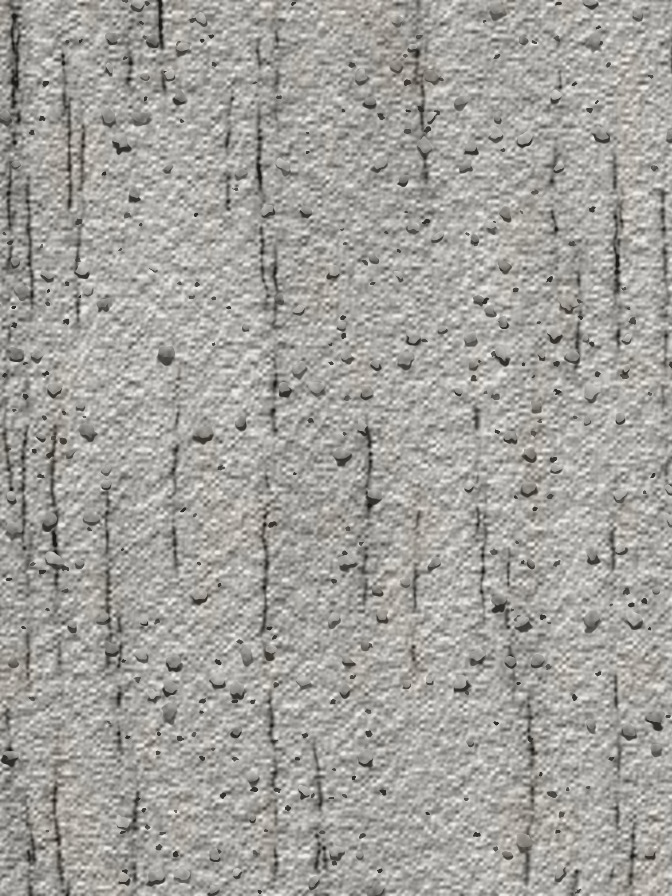
Reproduce this texture procedurally as a WebGL 2 fragment shader.

```glsl
#version 300 es
precision highp float;

#define GRAIN_SIZE 0.0044
#define GRAIN_RELIEF 0.33
#define LUMP_RELIEF 0.20
#define BASE_TONE 0.665
#define GROOVE_DEPTH 0.30
#define GROOVE_WIDTH 0.0026
#define PEBBLE_CELL 0.036
#define PEBBLE_RADIUS 0.0078
#define PEBBLE_CHANCE 0.42
#define PIT_CELL 0.021
#define PIT_RADIUS 0.0034
#define SHADOW_TONE 0.17

uniform vec2 u_resolution;
out vec4 fragColor;

float hash(vec2 p) {
    return fract(sin(dot(p, vec2(127.1, 311.7))) * 43758.5453);
}

vec2 hash2(vec2 p) {
    return vec2(hash(p), hash(p + 57.3));
}

float noise(vec2 p) {
    vec2 i = floor(p), f = fract(p);
    f = f * f * (3.0 - 2.0 * f);
    return mix(mix(hash(i), hash(i + vec2(1, 0)), f.x),
               mix(hash(i + vec2(0, 1)), hash(i + vec2(1, 1)), f.x), f.y);
}

// Noise relief lit from above: slopes facing up are bright
float relief(vec2 p) {
    return noise(p) - noise(p + vec2(-0.15, 0.65));
}

// Broken vertical scratches: dark line with a pale lip on its right
float grooves(vec2 p) {
    float sum = 0.0;
    for (int layer = 0; layer < 3; layer++) {
        float seed = float(layer) * 19.0 + 3.0;
        vec2 q = p;
        q.x += 0.012 * (noise(p * vec2(5.0, 9.0) + seed) - 0.5)
             + 0.005 * (noise(p * vec2(20.0, 55.0) + seed) - 0.5);
        vec2 cell = vec2(0.056, 0.20 + 0.05 * float(layer));
        vec2 g = q / cell + seed * 0.37;
        g.y += hash(vec2(floor(g.x), seed));
        vec2 id = floor(g), f = fract(g);
        float chance = 0.25 + 0.4 * smoothstep(0.12, 0.02, p.x);
        float present = step(hash(id + seed), chance);
        float d = (f.x - mix(0.25, 0.75, hash(id + seed + 7.0))) * cell.x;
        float ends = smoothstep(0.0, 0.15, f.y) * smoothstep(1.0, 0.8, f.y);
        float broken = smoothstep(0.25, 0.65, noise(p * vec2(60.0, 45.0) + seed));
        float w = GROOVE_WIDTH * mix(0.6, 1.3, noise(p * 60.0 + seed));
        float line = exp(-d * d / (w * w));
        float trough = exp(-d * d / (w * w * 16.0));
        float lip = exp(-pow((d - 2.3 * w) / (1.3 * w), 2.0));
        sum += present * ends * (broken * (line - 0.25 * lip) + 0.22 * trough);
    }
    return sum;
}

// Scattered stones with a shadow below; solid = 0 leaves only dark pits
float scatter(float tone, vec2 p, float cell, float radius, float chance, float solid) {
    vec2 home = floor(p / cell);
    vec2 rough = vec2(noise(p / radius * 1.3), noise(p / radius * 1.3 + 31.0)) - 0.5;
    for (int y = -1; y <= 1; y++)
    for (int x = -1; x <= 1; x++) {
        vec2 id = home + vec2(x, y);
        vec2 centre = (id + 0.15 + 0.7 * hash2(id + 5.0)) * cell;
        float cluster = smoothstep(0.25, 0.75, noise(centre * vec2(13.0, 5.0) + 8.0));
        if (hash(id + cell * 900.0) > chance * (0.2 + cluster)) continue;

        float r = radius * mix(0.55, 1.2, hash(id + 11.0));
        float turn = (hash(id + 17.0) - 0.5) * 1.6;
        mat2 spin = mat2(cos(turn), sin(turn), -sin(turn), cos(turn));
        vec2 squash = vec2(mix(0.9, 1.3, hash(id + 23.0)), mix(0.65, 0.95, hash(id + 29.0)));
        vec2 local = (p - centre) / r + rough * 0.75;
        vec2 drop = vec2(0.35 * (hash(id + 37.0) - 0.4), -0.6) * solid;

        float shade = length(spin * (local - drop) / squash);
        float depth = mix(0.6, 1.0, hash(id + 41.0));
        tone = mix(tone, SHADOW_TONE, depth * smoothstep(1.15, 0.75, shade));

        float body = length(spin * local / squash);
        float stone = mix(0.50, 0.70, hash(id + 43.0)) + 0.13 * local.y
                    + 0.16 * (noise(p / GRAIN_SIZE) - 0.5);
        tone = mix(tone, stone, solid * smoothstep(1.05, 0.82, body));
    }
    return tone;
}

void main() {
    vec2 p = gl_FragCoord.xy / u_resolution.y;

    // Sandy plaster
    float tone = BASE_TONE;
    tone += GRAIN_RELIEF * relief(p / GRAIN_SIZE);
    tone += LUMP_RELIEF * relief(p / (GRAIN_SIZE * 2.4) + 40.0);
    tone += 0.16 * (noise(p / (GRAIN_SIZE * 0.8) + 90.0) - 0.5);

    // Broad drag marks
    tone += 0.07 * (noise(p * vec2(22.0, 3.0)) - 0.5);
    tone += 0.05 * (noise(p * 5.0 + 12.0) - 0.5);

    tone -= GROOVE_DEPTH * grooves(p);
    tone = scatter(tone, p, PIT_CELL, PIT_RADIUS, 0.2, 0.0);
    tone = scatter(tone, p, PEBBLE_CELL, PEBBLE_RADIUS, PEBBLE_CHANCE, 1.0);
    tone = clamp(tone, 0.1, 0.92);

    // Near-neutral grey with faint warm stains
    float stain = smoothstep(0.6, 0.9, noise(p * vec2(30.0, 12.0) + 70.0));
    vec3 tint = vec3(0.006, 0.0, -0.013) + stain * vec3(0.008, 0.0, -0.016);
    fragColor = vec4(tone + tint, 1.0);
}
```
